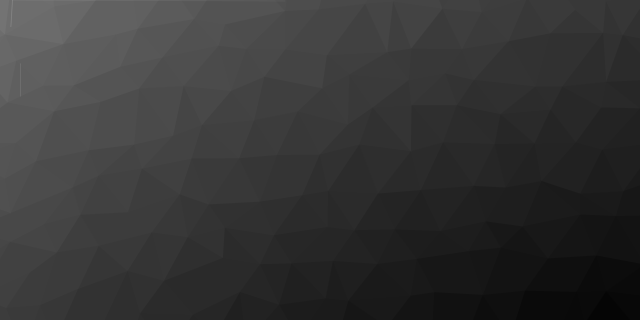
Reproduce this background procedurally as a Shadertoy shader.

```glsl
// Low-poly mesh of grey facets, fading from light at upper left to black at lower right.
#define CELL vec2(0.132, 0.112)  // mesh spacing, in canvas heights
#define JITTER 0.56              // how far mesh points stray
#define ROW_RISE 0.20            // climb of the rows from the left side
#define ROW_BEND 2.5             // how soon the rows level out
#define FACET_CONTRAST 0.014     // random shade range between facets
#define CORNER_GLOW 0.025        // extra light at upper left
#define MIDDLE_DIP 0.09          // darkening between left and right sides
#define SEAM_LIGHT 0.07          // brightness of the thin seams

vec2 hash2(vec2 p) {
    vec3 q = fract(p.xyx * vec3(0.1031, 0.1030, 0.0973));
    q += dot(q, q.yzx + 33.33);
    return fract((q.xx + q.yz) * q.zy);
}

// Rows climb steeply at the left and level out towards the right
float rowRise(float x) {
    return ROW_RISE * (1.0 - exp(-ROW_BEND * max(x, -0.2)));
}

// Staggered, jittered mesh point for a grid index
vec2 meshPoint(vec2 id) {
    vec2 stagger = vec2(0.5 * mod(id.y, 2.0), 0.0);
    vec2 p = (id + stagger + (hash2(id + 17.0) - 0.5) * JITTER) * CELL;
    return p + vec2(0.0, rowRise(p.x));
}

// Smooth light falloff across the canvas
float baseShade(vec2 p, float aspect) {
    vec2 uv = clamp(vec2(p.x / aspect, p.y), 0.0, 1.0);
    float shade = 0.232 - 0.215 * uv.x + 0.195 * uv.y;
    shade -= MIDDLE_DIP * uv.x * (1.0 - uv.x);
    vec2 corner = uv - vec2(0.04, 0.96);
    return shade + CORNER_GLOW * exp(-30.0 * dot(corner, corner));
}

// Signed distance to the line a-b, positive on its left
float edgeSide(vec2 p, vec2 a, vec2 b) {
    vec2 e = b - a;
    return (e.x * (p.y - a.y) - e.y * (p.x - a.x)) / length(e);
}

// Adds one flat facet: x gathers shade, y gathers coverage
void addFacet(inout vec2 sum, vec2 p, vec2 a, vec2 b, vec2 c,
              float seed, float aspect, float pixel) {
    float inside = min(edgeSide(p, a, b), min(edgeSide(p, b, c), edgeSide(p, c, a)));
    float cover = clamp(inside / pixel + 0.5, 0.0, 1.0);
    float shade = baseShade((a + b + c) / 3.0, aspect) + (seed - 0.5) * FACET_CONTRAST;
    sum += cover * vec2(shade, 1.0);
}

// Coverage of a hairline between a and b
float seam(vec2 p, vec2 a, vec2 b, float pixel) {
    vec2 e = b - a;
    float t = clamp(dot(p - a, e) / dot(e, e), 0.0, 1.0);
    return 1.0 - smoothstep(0.0, 0.001 + 0.7 * pixel, length(p - a - e * t));
}

void mainImage(out vec4 fragColor, in vec2 fragCoord) {
    float pixel = 1.0 / iResolution.y;
    float aspect = iResolution.x * pixel;
    vec2 p = fragCoord * pixel;
    vec2 home = floor((p - vec2(0.0, rowRise(p.x))) / CELL);

    // Split each nearby quad along its shorter diagonal
    vec2 sum = vec2(0.0);
    for (int j = -1; j <= 1; j++) {
        for (int i = -2; i <= 1; i++) {
            vec2 id = home + vec2(i, j);
            vec2 a = meshPoint(id);
            vec2 b = meshPoint(id + vec2(1, 0));
            vec2 c = meshPoint(id + vec2(1, 1));
            vec2 d = meshPoint(id + vec2(0, 1));
            vec2 seed = hash2(id + 71.0);
            if (distance(a, c) < distance(b, d)) {
                addFacet(sum, p, a, b, c, seed.x, aspect, pixel);
                addFacet(sum, p, a, c, d, seed.y, aspect, pixel);
            } else {
                addFacet(sum, p, a, b, d, seed.x, aspect, pixel);
                addFacet(sum, p, b, c, d, seed.y, aspect, pixel);
            }
        }
    }
    float shade = sum.y > 0.01 ? sum.x / sum.y : baseShade(p, aspect);

    // Thin light seams near the upper left and along the top
    float seams = seam(p, vec2(0.039, 1.0), vec2(0.034, 0.917), pixel);
    seams += 0.8 * seam(p, vec2(0.064, 0.80), vec2(0.064, 0.70), pixel);
    seams += 0.5 * seam(p, vec2(0.04, 1.0), vec2(0.89, 0.997), pixel);
    shade += SEAM_LIGHT * seams;

    fragColor = vec4(vec3(clamp(shade, 0.0, 1.0)), 1.0);
}
```
